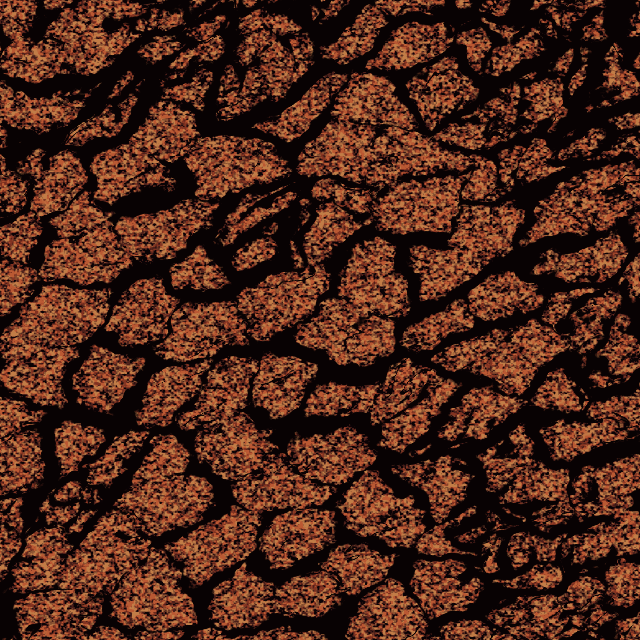
Give the GLSL for this texture, as a three.js fragment shader.

```glsl
// Dry cracked earth: rust-coloured, grainy clods split by dark fissures.
// Two scales of warped Voronoi cells give the clods, with a random crack width
// per pair of neighbours; fine value noise picks each grain's colour.
varying vec2 vUv;

float hash(vec2 p) {
  vec3 h = fract(p.xyx * 0.1031);
  h += dot(h, h.yzx + 33.33);
  return fract((h.x + h.y) * h.z);
}

vec2 hash2(vec2 p) {
  return vec2(hash(p), hash(p + 71.7));
}

float noise(vec2 p) {
  vec2 cell = floor(p), f = fract(p);
  f = f * f * (3.0 - 2.0 * f);
  vec2 e = vec2(1.0, 0.0);
  return mix(mix(hash(cell), hash(cell + e.xy), f.x),
             mix(hash(cell + e.yx), hash(cell + e.xx), f.x), f.y);
}

float fbm(vec2 p) {
  float sum = 0.0, amp = 0.5;
  for (int i = 0; i < 4; i++) {
    sum += amp * noise(p);
    p = mat2(1.6, 1.2, -1.2, 1.6) * p + 13.1;
    amp *= 0.5;
  }
  return sum / 0.9375;
}

vec2 seedPoint(vec2 id) {
  return id + 0.05 + 0.9 * hash2(id);
}

// Rounded distance to the nearest crack: positive on a clod, negative in the gap
float clod(vec2 p, float narrow, float wide) {
  vec2 base = floor(p), home = base, nearest = vec2(0.0);
  float best = 9.0;
  for (int y = -1; y <= 1; y++)
  for (int x = -1; x <= 1; x++) {
    vec2 id = base + vec2(x, y);
    vec2 r = seedPoint(id) - p;
    if (dot(r, r) < best) {
      best = dot(r, r);
      nearest = r;
      home = id;
    }
  }
  float sum = 0.0;
  for (int y = -2; y <= 2; y++)
  for (int x = -2; x <= 2; x++) {
    if (x == 0 && y == 0) continue;
    vec2 id = home + vec2(x, y);
    vec2 r = seedPoint(id) - p;
    vec2 normal = normalize(r - nearest);
    float halfWidth = mix(narrow, wide, hash(home + id)) * (0.7 + 0.45 * abs(normal.y));
    float edge = dot(0.5 * (r + nearest), normal) - halfWidth;
    sum += exp(-18.0 * edge);
  }
  return -log(sum) / 18.0;
}

vec3 grainColour(float tone, float hue) {
  vec3 soil = vec3(0.04, 0.01, 0.02);
  vec3 umber = vec3(0.29, 0.12, 0.10);
  vec3 middle = mix(vec3(0.51, 0.20, 0.13), vec3(0.55, 0.33, 0.20), hue);
  vec3 bright = mix(vec3(0.73, 0.35, 0.20), vec3(0.76, 0.49, 0.28), hue);
  vec3 c = mix(soil, umber, smoothstep(0.04, 0.22, tone));
  c = mix(c, middle, smoothstep(0.24, 0.48, tone));
  return mix(c, bright, smoothstep(0.54, 0.80, tone));
}

void main() {
  // Clods lie along a slope rising to the right
  vec2 slope = vec2(0.94, 0.34);
  vec2 p = vec2(dot(vUv, slope), dot(vUv, vec2(-slope.y, slope.x))) + 2.0;
  vec2 q = p * vec2(8.3, 11.8);
  q += 0.75 * (vec2(fbm(q * 0.9), fbm(q * 0.9 + 41.0)) - 0.5);
  q += 0.22 * (vec2(fbm(q * 4.0 + 7.0), fbm(q * 4.0 + 23.0)) - 0.5);

  // Large clods, some of them broken into smaller pieces
  float crumble = 0.13 * (fbm(p * 75.0) - 0.5);
  float large = clod(q, -0.03, 0.13) + crumble;
  float small = 0.5 * clod(q * 1.9 + 37.0, -0.06, 0.15) + crumble;
  float broken = smoothstep(0.48, 0.58, fbm(q * 0.55 + 90.0));
  float height = min(large, small + 0.3 * (1.0 - broken));

  // Thin, patchy splits along the slope
  float split = abs(fbm(q * vec2(1.3, 2.4) + 150.0) - 0.5);
  float patches = smoothstep(0.50, 0.66, noise(q * 1.7 + 60.0));
  height = min(height, split * 1.6 - 0.015 + 0.25 * (1.0 - patches) + 0.6 * crumble);

  float solid = smoothstep(-0.012, 0.022, height);
  float rim = smoothstep(0.0, 0.13, height);

  // Sandy grain, slightly wider than tall
  float grain = 0.6 * noise(vUv * vec2(215.0, 285.0))
              + 0.4 * noise(vUv * vec2(390.0, 470.0) + 31.0);
  float relief = fbm(p * vec2(38.0, 55.0) + 17.0) - 0.5;
  float tone = 0.53 + 1.85 * (grain - 0.5) + 0.3 * relief - 0.2 * (1.0 - rim);
  float hue = smoothstep(0.36, 0.64, noise(vUv * 240.0 + 77.0));

  vec3 fissure = vec3(0.03, 0.008, 0.012);
  gl_FragColor = vec4(mix(fissure, grainColour(tone, hue), solid), 1.0);
}
```
